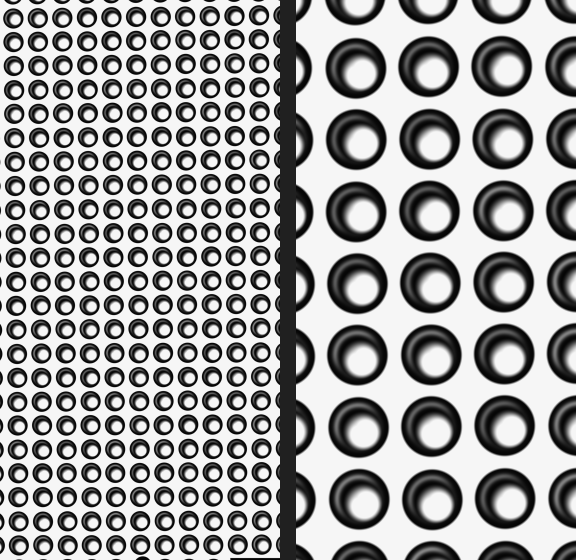
Left, the full canvas; right, a detail of the centre.
Reproduce this pattern procedurally as a Shadertoy shader.

```glsl
#define COLUMNS 11.39
#define ROWS 23.37
#define RING_RADIUS 0.42
#define HOLE_RADIUS 0.285
#define HOLE_SHIFT 0.07
#define GLOSS_RADIUS 0.31
#define GLOSS_WIDTH 0.042
#define GLOSS_LEVEL 0.40
#define JITTER 0.018
#define PAPER 0.965
#define INK 0.02

float hash(vec2 p) {
    return fract(sin(dot(p, vec2(127.1, 311.7))) * 43758.5453);
}

// Slightly skewed lattice: columns lean, rows climb to the right
vec2 lattice(vec2 uv) {
    float down = 1.0 - uv.y;
    float column = (uv.x - 0.0462 - 0.0221 * down) * (COLUMNS + 0.14 * down);
    float row = (down - 0.0326) * ROWS + column * (0.0122 - 0.0093 * down);
    return vec2(column, row);
}

// Glossy ring around a softly shaded hole, in units of one row
float ringShade(vec2 q, vec2 id, float pixel) {
    float variation = hash(id + 7.3);
    float turn = 2.356 + 0.5 * (hash(id + 3.1) - 0.5);
    vec2 toLight = vec2(cos(turn), sin(turn));
    float radius = length(q);
    float facing = dot(q, toLight) / max(radius, 0.001);

    // Crescent highlight, with a faint glint on the far side
    float offset = (radius - GLOSS_RADIUS) / GLOSS_WIDTH;
    float gloss = exp(-offset * offset) * GLOSS_LEVEL * (0.75 + 0.5 * variation);
    gloss *= mix(0.2, 1.0, smoothstep(-0.3, 0.8, facing));

    // Hole shifted away from the light, softer on the lit side
    float holeDistance = length(q + toLight * HOLE_SHIFT);
    float softness = mix(0.06, 0.18, 0.5 + 0.5 * facing) + 0.02 * variation;
    float hole = 1.0 - smoothstep(HOLE_RADIUS - softness, HOLE_RADIUS, holeDistance);

    float shade = mix(INK + gloss, PAPER, hole);
    float edge = max(0.7 * pixel, 0.02);
    return mix(shade, PAPER, smoothstep(-edge, edge, radius - RING_RADIUS));
}

void mainImage(out vec4 fragColor, in vec2 fragCoord) {
    vec2 uv = fragCoord / iResolution.xy;
    float pixel = ROWS / iResolution.y;

    vec2 cell = lattice(uv);
    vec2 id = floor(cell + 0.5);
    vec2 q = (cell - id) * vec2(1.02, -1.0);
    q += JITTER * (vec2(hash(id), hash(id.yx + 19.7)) - 0.5);
    q.y += JITTER * (hash(vec2(id.y, 5.0)) - 0.5);
    float shade = ringShade(q, id, pixel);

    // Dark scraps along the bottom edge
    float bar = max(0.823 - uv.x, uv.y - 0.0035) * ROWS;
    float blob = (length((uv - vec2(0.51, -0.009)) * vec2(0.5, 1.0)) - 0.0155) * ROWS;
    float scrap = min(bar, blob);
    shade = mix(INK, shade, smoothstep(-0.7 * pixel, 0.7 * pixel, scrap));

    fragColor = vec4(vec3(shade), 1.0);
}
```
